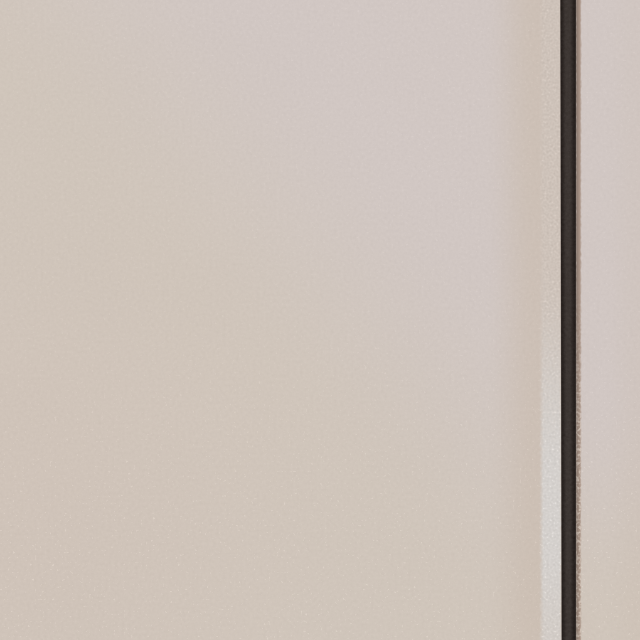
Write a WebGL 2 fragment shader that draws this texture.

```glsl
#version 300 es
precision highp float;
// Satin champagne panel with a dark vertical seam near its right side.
// Soft diagonal gradients tint the metal, smooth bands shape the seam and
// its bevels, and gradient noise adds fine metallic grain and sparkle.
uniform vec2 u_resolution;
out vec4 fragColor;

const vec3 SAND = vec3(0.814, 0.773, 0.732);
const vec3 LILAC = vec3(0.819, 0.780, 0.765);
const vec3 ROSE = vec3(0.812, 0.762, 0.722);
const vec3 TAN = vec3(0.795, 0.742, 0.695);
const vec3 SILVER = vec3(0.835, 0.820, 0.807);
const vec3 BROWN = vec3(0.500, 0.405, 0.350);
const vec3 SEAM_DARK = vec3(0.155, 0.130, 0.120);
const vec3 SEAM_LIGHT = vec3(0.240, 0.213, 0.200);

vec2 hashGradient(vec2 cell) {
  vec3 p = fract(vec3(cell.xyx) * vec3(0.1031, 0.1030, 0.0973));
  p += dot(p, p.yzx + 33.33);
  return fract((p.xx + p.yz) * p.zy) * 2.0 - 1.0;
}

float gradientNoise(vec2 p) {
  vec2 i = floor(p), f = fract(p);
  vec2 w = f * f * f * (f * (f * 6.0 - 15.0) + 10.0);
  float a = dot(hashGradient(i), f);
  float b = dot(hashGradient(i + vec2(1, 0)), f - vec2(1, 0));
  float c = dot(hashGradient(i + vec2(0, 1)), f - vec2(0, 1));
  float d = dot(hashGradient(i + vec2(1, 1)), f - vec2(1, 1));
  return mix(mix(a, b, w.x), mix(c, d, w.x), w.y);
}

float fbm(vec2 p) {
  float sum = 0.0, amp = 0.6;
  for (int i = 0; i < 3; i++) {
    sum += amp * gradientNoise(p);
    p = p * 2.03 + 17.1;
    amp *= 0.55;
  }
  return sum;
}

// Soft-edged vertical strip from left to right
float band(float x, float left, float right, float soft) {
  return smoothstep(left - soft, left + soft, x)
       * (1.0 - smoothstep(right - soft, right + soft, x));
}

// Broad tints of the main face
vec3 faceColor(vec2 uv) {
  float diagonal = dot(uv, vec2(0.74, 0.67)) - 0.785;
  vec3 color = mix(SAND, LILAC, smoothstep(-0.22, 0.20, diagonal));
  float lowerLeft = 1.0 - smoothstep(0.0, 0.65, length(uv - vec2(0.0, 0.2)));
  color = mix(color, ROSE, 0.75 * lowerLeft);
  return color + 0.006 * fbm(uv * 4.0);
}

// Narrow face to the right of the seam
vec3 sideColor(vec2 uv) {
  vec3 color = mix(SAND, LILAC, smoothstep(0.02, 0.4, uv.y));
  float outer = smoothstep(0.94, 1.0, uv.x) * (1.0 - 0.6 * uv.y);
  return mix(color, TAN, 0.35 * outer);
}

void main() {
  vec2 uv = gl_FragCoord.xy / u_resolution;
  float soft = max(0.0012, 0.7 / u_resolution.x);
  float grain = fbm(uv * 190.0);
  float sparkle = gradientNoise(uv * 260.0 + 41.0);
  float ragged = 0.003 * gradientNoise(uv * 150.0 + 9.0);
  float seamLeft = mix(0.8775, 0.8755, uv.y);
  float seamRight = 0.9000;

  // Faces and the tan roll-off before the seam
  vec3 color = mix(faceColor(uv), sideColor(uv), step(seamRight, uv.x));
  float rollOff = smoothstep(0.755, 0.835, uv.x) * (1.0 - step(seamRight, uv.x));
  color = mix(color, TAN, 0.75 * rollOff);

  // Left bevel: faint above, bright silver below
  float bevel = band(uv.x + ragged, 0.846, seamLeft, 0.004);
  float shine = 1.0 - smoothstep(0.25, 0.60, uv.y + 0.08 * grain);
  shine *= mix(0.72, 1.0, smoothstep(0.0, 0.15, uv.y));
  color = mix(color, SILVER, bevel * (0.14 + 0.82 * shine));

  // Metallic grain, coarser glints toward the bottom
  color += 0.026 * grain;
  float glintZone = mix(0.045, 0.018, smoothstep(0.15, 0.55, uv.y));
  color += glintZone * smoothstep(0.22, 0.6, sparkle);
  color += bevel * 0.05 * sparkle;

  // Right lip: brown above, speckled pale metal below
  float lip = band(uv.x + 0.5 * ragged, seamRight, 0.9075, 0.0018);
  float speckle = smoothstep(-0.15, 0.35, gradientNoise(uv * 230.0 + 73.0));
  float lower = 1.0 - smoothstep(0.30, 0.60, uv.y);
  vec3 lipColor = mix(BROWN, TAN, mix(0.35, 0.35 + 0.5 * speckle, lower));
  lipColor *= mix(0.85, 1.08, smoothstep(seamRight, 0.907, uv.x));
  color = mix(color, lipColor, 0.9 * lip);

  // Dark seam, lighter along its middle
  float seam = band(uv.x, seamLeft, seamRight, soft);
  float inner = band(uv.x, seamLeft + 0.005, seamRight - 0.006, 0.004);
  vec3 seamColor = mix(SEAM_DARK, SEAM_LIGHT, inner) + 0.05 * grain;
  color = mix(color, seamColor, seam);

  fragColor = vec4(clamp(color, 0.0, 1.0), 1.0);
}
```
